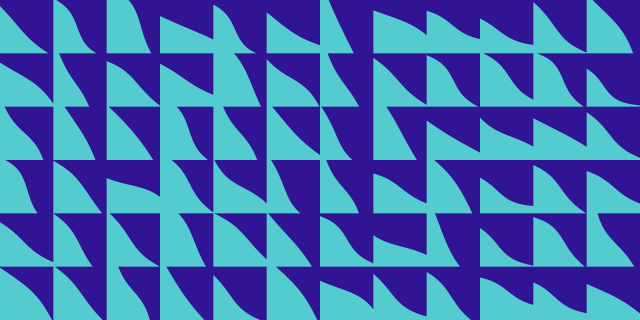
Give the GLSL for this pattern, as a Shadertoy shader.

```glsl
// Grid of square tiles, each split by a wavy cut from its upper left to its
// lower right. Every cut is a tilted line plus two layered sines, whose
// amounts are hashed per tile; the lower left side takes the light colour.

const float ROWS = 6.0;                    // tiles down; twice as many across at 2:1
const vec3 INDIGO = vec3(0.19, 0.08, 0.58);
const vec3 TEAL = vec3(0.33, 0.80, 0.81);
const float SHIFT = 0.15;                  // sideways move of the whole cut
const float TILT = 0.40;                   // turn of the cut about the tile centre
const float BOW = 0.16;                    // single bulge
const float WAVE = 0.10;                   // S-shaped swing
const vec4 BIAS = vec4(-0.03, 0.02, 0.0, 0.02);
const float SEED = 7.0;
const int SUBSAMPLES = 3;                  // per axis, softens the tile borders
const float PI = 3.14159;

// Four random values in 0..1 for one tile
vec4 hash4(vec2 cell) {
    vec4 p = fract((cell.xyxy + SEED) * vec4(0.1031, 0.1030, 0.0973, 0.1099));
    p += dot(p, p.wzxy + 33.33);
    return fract((p.xxyz + p.yzzw) * p.zywx);
}

// Signed distance in tile units to the cut, positive at the lower left
float cutDistance(vec2 p, vec4 shape) {
    float along = p.x - p.y;
    float across = p.x + p.y - 1.0;
    float phase = PI * 0.5 * (along + 1.0);
    float cut = shape.x + shape.y * along
              + shape.z * sin(phase) + shape.w * sin(2.0 * phase);
    float slope = shape.y
                + 0.5 * PI * (shape.z * cos(phase) + 2.0 * shape.w * cos(2.0 * phase));
    return (cut - across) / sqrt(2.0 + 2.0 * slope * slope);
}

// Light coverage at a point of the grid, smoothed over the given width
float tileCoverage(vec2 grid, float width) {
    vec2 cell = floor(grid);
    vec4 shape = BIAS + (hash4(cell) * 2.0 - 1.0) * vec4(SHIFT, TILT, BOW, WAVE);
    return clamp(0.5 + cutDistance(grid - cell, shape) / width, 0.0, 1.0);
}

void mainImage(out vec4 fragColor, in vec2 fragCoord) {
    float tilesPerPixel = ROWS / iResolution.y;
    float count = float(SUBSAMPLES);
    float light = 0.0;

    // Average a small lattice of points inside the pixel
    for (int j = 0; j < SUBSAMPLES; j++) {
        for (int i = 0; i < SUBSAMPLES; i++) {
            vec2 offset = (vec2(i, j) + 0.5) / count - 0.5;
            light += tileCoverage((fragCoord + offset) * tilesPerPixel,
                                  tilesPerPixel / count);
        }
    }
    light /= count * count;

    fragColor = vec4(mix(INDIGO, TEAL, light), 1.0);
}
```
